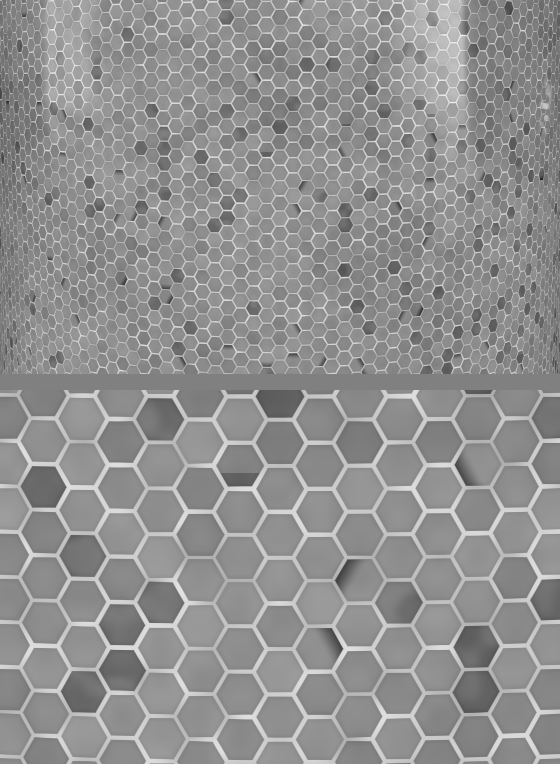
Top, the full canvas; bottom, a detail of the centre.
A Shadertoy shader for this pattern:

```glsl
float hash(vec2 p) {
    vec3 v = fract(vec3(p.xyx) * 0.1031);
    v += dot(v, v.yzx + 33.33);
    return fract((v.x + v.y) * v.z);
}

float noise(vec2 p) {
    vec2 i = floor(p), f = fract(p);
    f = f * f * (3.0 - 2.0 * f);
    return mix(mix(hash(i), hash(i + vec2(1, 0)), f.x),
               mix(hash(i + vec2(0, 1)), hash(i + vec2(1, 1)), f.x), f.y);
}

// Offset from the centre of the nearest flat-topped hexagon of height 1
vec2 hexLocal(vec2 q) {
    vec2 s = vec2(1.7320508, 1.0);
    vec2 a = mod(q, s) - 0.5 * s;
    vec2 b = mod(q + 0.5 * s, s) - 0.5 * s;
    return dot(a, a) < dot(b, b) ? a : b;
}

// Soft window highlights on the glaze, with darker flanks beside them
float reflections(vec2 p) {
    float wobble = 0.08 * (noise(p * 22.0) - 0.5);
    float right = smoothstep(0.25, 0.47, p.x) * (1.0 - smoothstep(0.495, 0.515, p.x + 0.03 * p.y))
                * smoothstep(0.03, 0.28, p.y + wobble);
    float left = smoothstep(-0.64, -0.61, p.x) * (1.0 - smoothstep(-0.54, -0.45, p.x))
               * smoothstep(0.1, 0.3, p.y + wobble);
    float glint = smoothstep(0.025, 0.0, abs(p.x - 0.71)) * smoothstep(0.1, 0.0, abs(p.y - 0.22))
                * smoothstep(0.45, 0.75, noise(p * vec2(90, 60)));
    float top = smoothstep(0.28, 0.52, p.y) * smoothstep(0.55, 0.1, abs(p.x));
    float flank = smoothstep(0.5, 0.53, p.x) + smoothstep(-0.62, -0.66, p.x);
    return 0.18 * right + 0.1 * left + 0.3 * glint + 0.05 * top
         - 0.045 * flank * smoothstep(-0.1, 0.2, p.y);
}

void mainImage(out vec4 fragColor, in vec2 fragCoord) {
    vec2 p = (fragCoord - 0.5 * iResolution.xy) / iResolution.y;

    // Camera tilted slightly down, facing an upright unit cylinder
    float tilt = 0.11, focal = 2.585, dist = 3.5;
    vec3 ray = vec3(p.x, p.y * cos(tilt) - focal * sin(tilt), focal * cos(tilt) + p.y * sin(tilt));
    float a = dot(ray.xz, ray.xz), b = dist * ray.z;
    float disc = b * b - a * (dist * dist - 1.0);
    float inside = smoothstep(0.0, fwidth(disc) + 1e-4, disc);
    float t = (b - sqrt(max(disc, 0.0))) / a;
    vec3 hit = vec3(0, 0, -dist) + t * ray;

    // Unrolled surface, one unit per tile height
    vec2 q = vec2(atan(hit.x, -hit.z), hit.y) / 0.0399;
    vec2 px = fwidth(q);
    vec2 g = hexLocal(q);
    vec2 id = round((q - g) / vec2(0.8660254, 0.5));

    // Distance to the nearest side and its smoothing width
    vec2 slant = vec2(0.8660254, 0.5);
    float across = dot(abs(g), slant);
    vec2 normal = abs(g).y > across ? vec2(0, 1) : slant;
    float edge = 0.5 - dot(abs(g), normal);
    float aa = dot(normal, px);

    // Tile tone: fine spread, clustered dark tiles, mottled glaze
    float h = hash(id + 217.0);
    float cluster = noise(id * vec2(0.13, 0.08) + 40.0);
    float low = smoothstep(0.35, 0.0, p.y);
    float tone = 0.552 + 0.05 * (hash(id + 531.0) - 0.5);
    tone -= 0.045 * step(h, 0.12 + 0.35 * cluster);
    float stain = smoothstep(0.15, 0.7, noise(q * 1.7 + 20.0));
    tone -= (0.05 + 0.07 * stain) * step(h, 0.01 + 0.12 * cluster * (0.4 + low));
    tone += 0.04 * (noise(q * 2.3 + 90.0) - 0.5);
    tone += 0.05 * (hash(id + 77.0) - 0.5) * g.y;

    // Tilted tiles gather a shadow along one side
    float turn = 1.0471976 * floor(6.0 * hash(id + 811.0)) + 0.5235988;
    float sunk = step(hash(id + 349.0), 0.01 + 0.06 * low * cluster);
    tone -= 0.26 * sunk * smoothstep(0.05, 0.48, dot(g, vec2(cos(turn), sin(turn))));
    tone -= 0.03 * (1.0 - smoothstep(0.04, 0.17, edge));

    // Broad shading around the cylinder and uneven light over it
    float facing = cos(q.x * 0.0399);
    float around = smoothstep(0.3, 0.8, facing);
    tone *= mix(0.8, 1.0, around);
    float light = reflections(p) + 0.06 * (noise(p * 4.5 + 12.0) - 0.5);
    tone += light;

    // Pale grout, uneven in width and brightness
    float wear = noise(q * 1.4 + 150.0);
    float halfWidth = 0.034 + 0.022 * wear;
    float grout = 1.0 - smoothstep(halfWidth - 0.6 * aa, halfWidth + 0.6 * aa, edge);
    float groutTone = (0.68 + 0.22 * wear) * mix(0.78, 1.0, around) + 0.5 * light;
    float shade = mix(tone, groutTone, grout * 0.95);

    fragColor = vec4(vec3(mix(0.06, clamp(shade, 0.0, 1.0), inside)), 1.0);
}
```
